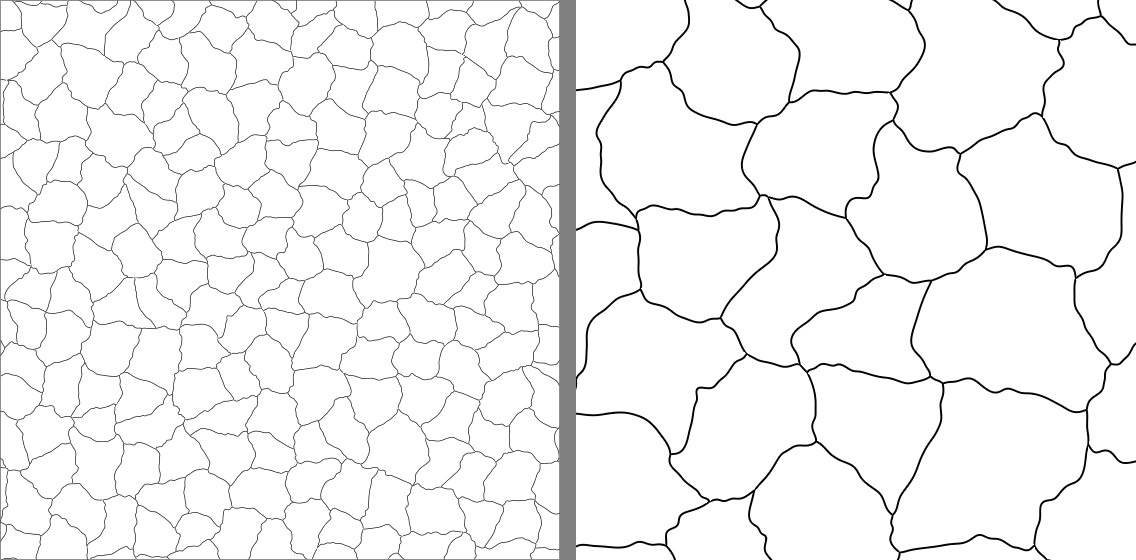
Left: the whole. Right: its middle third, enlarged.
This pattern is drawn by a WebGL 1 fragment shader. Its source:

```glsl
precision highp float;
// Thin dark outlines of closely packed, rounded, slightly ragged grains on white.

uniform vec2 u_resolution;

const vec3  PAPER       = vec3(1.0);
const vec3  INK         = vec3(0.0);
const float GRAINS      = 13.3;    // grid cells across the canvas
const float JITTER      = 0.78;    // scatter of grain centres within their cells
const float RADIUS_MIN  = 0.50;    // grain radius, in cells
const float RADIUS_MAX  = 0.62;
const float STEEP_MIN   = 1.0;     // steep grains stay round, shallow ones fill gaps
const float STEEP_MAX   = 2.1;
const float LINE_WIDTH  = 0.00115; // in canvas units
const float FRAME_WIDTH = 0.0016;
const float WOBBLE_AMP  = 0.085;   // first wobble layer, in cells
const float WOBBLE_FREQ = 4.1;
const float SEED        = 17.0;

// Four random values per grid cell.
vec4 hash4(vec2 cell) {
  vec4 v = fract(cell.xyxy * vec4(0.1031, 0.1030, 0.0973, 0.1099));
  v += dot(v, v.wzxy + 33.33);
  return fract((v.xxyz + v.yzzw) * v.zywx);
}

// Layered sines that bend the plane, turning between the layers.
vec2 wobble(vec2 p) {
  const mat2 TURN = mat2(0.78, 0.62, -0.62, 0.78);
  float amp = WOBBLE_AMP;
  float freq = WOBBLE_FREQ;
  for (int i = 0; i < 5; i++) {
    p += amp * sin(freq * p.yx + vec2(1.3, 4.1) * float(i + 1));
    p = TURN * p;
    amp *= 0.52;
    freq *= 1.73;
  }
  return p;
}

// Weighted cellular noise: returns the gap between the two best grains (x)
// and the gradient of that gap (yz).
vec3 grainGap(vec2 q) {
  vec2 base = floor(q);
  float best = 1e3;
  float second = 1e3;
  vec2 bestSlope = vec2(0.0);
  vec2 secondSlope = vec2(0.0);
  for (int j = -2; j <= 2; j++) {
    for (int i = -2; i <= 2; i++) {
      vec2 cell = base + vec2(float(i), float(j));
      vec4 rnd = hash4(cell + SEED);
      vec2 away = q - cell - 0.5 - JITTER * (rnd.xy - 0.5);
      float dist = length(away);
      float steep = mix(STEEP_MIN, STEEP_MAX, rnd.z);
      float cost = steep * (dist - mix(RADIUS_MIN, RADIUS_MAX, rnd.w));
      vec2 slope = steep * away / max(dist, 1e-4);
      if (cost < best) {
        second = best;
        secondSlope = bestSlope;
        best = cost;
        bestSlope = slope;
      } else if (cost < second) {
        second = cost;
        secondSlope = slope;
      }
    }
  }
  return vec3(second - best, secondSlope - bestSlope);
}

// Share of a pixel covered by a line whose centre is at the given distance.
float lineCoverage(float dist, float width, float pixel) {
  float inner = max(dist - 0.5 * pixel, -0.5 * width);
  float outer = min(dist + 0.5 * pixel, 0.5 * width);
  return clamp((outer - inner) / pixel, 0.0, 1.0);
}

void main() {
  float side = min(u_resolution.x, u_resolution.y);
  float pixel = 1.0 / side;
  vec2 uv = gl_FragCoord.xy / side;

  // Bent grain coordinates and their local stretch
  vec2 p = uv * GRAINS;
  const float STEP = 0.004;
  vec2 q = wobble(p);
  vec2 stretchX = (wobble(p + vec2(STEP, 0.0)) - q) / STEP;
  vec2 stretchY = (wobble(p + vec2(0.0, STEP)) - q) / STEP;

  // Distance to the nearest outline, in canvas units
  vec3 gap = grainGap(q);
  vec2 slope = vec2(dot(gap.yz, stretchX), dot(gap.yz, stretchY));
  float outline = gap.x / max(length(slope), 1e-3) / GRAINS;

  // Distance to the canvas border
  vec2 edge = min(uv, u_resolution / side - uv);
  float border = min(edge.x, edge.y);

  float ink = max(lineCoverage(outline, LINE_WIDTH, pixel),
                  lineCoverage(border, FRAME_WIDTH, pixel));
  gl_FragColor = vec4(mix(PAPER, INK, ink), 1.0);
}
```
